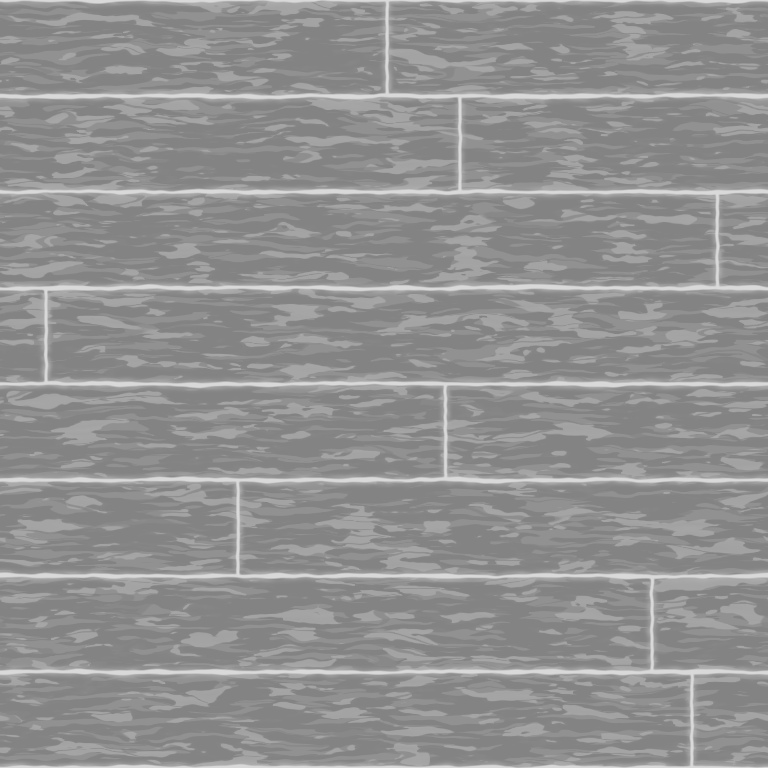
This texture map is drawn by a Shadertoy shader. Its source:

```glsl
// Grey wooden planks in eight staggered rows with streaky grain and pale, uneven seams.

const float ROWS = 8.0;
// Horizontal position of the joint in each row, from the bottom row up
const float JOINTS[8] = float[8](0.901, 0.849, 0.310, 0.580, 0.060, 0.934, 0.599, 0.504);

const float SEAM_HALF = 0.0027;    // half width of the long seams
const float JOINT_HALF = 0.0022;   // half width of the short joints
const float SEAM_WOBBLE = 0.0026;  // how far a seam strays from straight
const float HALO_RADIUS = 0.0045;  // soft glow beside a seam
const float CORNER_BLEND = 0.0025; // rounding where joints meet seams

const float LIGHT_CUT = 0.23;      // higher gives fewer pale streaks
const float MID_CUT = 0.13;        // higher gives fewer middle streaks

const float BASE_GREY = 0.512;
const float MID_GREY = 0.575;
const float LIGHT_GREY = 0.642;
const float HALO_GREY = 0.69;
const float SEAM_GREY = 0.85;

// Integer hash giving two values in -1..1
vec2 hashGradient(vec2 cell, float seed) {
    uvec3 v = uvec3(cell, seed) * 1664525u + 1013904223u;
    v.x += v.y * v.z; v.y += v.z * v.x; v.z += v.x * v.y;
    v ^= v >> 16u;
    v.x += v.y * v.z; v.y += v.z * v.x; v.z += v.x * v.y;
    return vec2(v.xy >> 8u) / 8388608.0 - 1.0;
}

// Gradient noise that repeats over the unit square
float tileNoise(vec2 uv, vec2 cells, float seed) {
    vec2 p = uv * cells;
    vec2 i = floor(p), f = p - i;
    vec2 s = f * f * f * (f * (f * 6.0 - 15.0) + 10.0);
    vec2 lo = mod(i, cells), hi = mod(i + 1.0, cells);
    float a = dot(hashGradient(lo, seed), f);
    float b = dot(hashGradient(vec2(hi.x, lo.y), seed), f - vec2(1, 0));
    float c = dot(hashGradient(vec2(lo.x, hi.y), seed), f - vec2(0, 1));
    float d = dot(hashGradient(hi, seed), f - 1.0);
    return 1.25 * mix(mix(a, b, s.x), mix(c, d, s.x), s.y);
}

// Antialiased step at zero
float edge(float v) {
    float w = max(0.7 * fwidth(v), 0.01);
    return smoothstep(-w, w, v);
}

float smoothMin(float a, float b, float k) {
    float h = max(k - abs(a - b), 0.0) / k;
    return min(a, b) - 0.25 * h * h * k;
}

// Layered grain of one plank row
float woodGrain(vec2 uv, float row) {
    float seed = 20.0 * row + 1.0;

    // Bend the fibres
    vec2 q = uv;
    q.y += 0.010 * tileNoise(uv, vec2(9, 24), seed);
    q.y += 0.003 * tileNoise(uv, vec2(42, 72), seed + 1.0);

    // Broad pale streaks with ragged ends
    float density = 0.3 * tileNoise(uv, vec2(5, 18), seed + 2.0);
    float broad = tileNoise(q, vec2(14, 68), seed + 3.0)
                + 0.55 * tileNoise(q, vec2(32, 144), seed + 4.0)
                + 0.18 * tileNoise(q, vec2(84, 220), seed + 5.0);
    float light = edge(broad + density - LIGHT_CUT);

    // Thin middle streaks
    float fine = tileNoise(q, vec2(9, 124), seed + 6.0)
               + 0.5 * tileNoise(q, vec2(26, 210), seed + 7.0);
    float mid = edge(fine + 0.7 * density - MID_CUT);

    // Dark fibres that split the pale streaks
    float fibre = abs(tileNoise(q, vec2(6, 58), seed + 8.0));
    float split = 1.0 - edge(fibre - 0.035);

    float shade = BASE_GREY + 0.018 * smoothstep(-0.1, 0.4, broad);
    shade = mix(shade, MID_GREY, 0.9 * mid);
    shade = mix(shade, LIGHT_GREY + 0.015 * fine, light);
    return mix(shade, BASE_GREY, 0.65 * split);
}

// Distance to the edge of the nearest seam or joint; the row is returned too
float seamDistance(vec2 uv, out float row) {
    // Long seams, displaced along their length
    float line = mod(floor(uv.y * ROWS + 0.5), ROWS);
    vec2 along = vec2(uv.x, (line + 0.3) / ROWS);
    float wobble = tileNoise(along, vec2(18, ROWS), 201.0)
                 + 0.5 * tileNoise(along, vec2(56, ROWS), 202.0);
    float y = (uv.y - SEAM_WOBBLE * wobble) * ROWS;
    row = mod(floor(y), ROWS);
    float width = 1.0 + 0.7 * tileNoise(along, vec2(30, ROWS), 203.0);
    float seam = abs(fract(y + 0.5) - 0.5) / ROWS - SEAM_HALF * width;

    // One joint per row
    float sway = 0.0018 * tileNoise(uv, vec2(1, 64), 204.0);
    float x = uv.x - JOINTS[int(row)] + sway;
    float joint = abs(fract(x + 0.5) - 0.5) - JOINT_HALF;
    return smoothMin(seam, joint, CORNER_BLEND);
}

void mainImage(out vec4 fragColor, in vec2 fragCoord) {
    vec2 uv = fragCoord / iResolution.xy;
    float row;
    float d = seamDistance(uv, row);
    float grey = woodGrain(uv, row);

    // Worn seam: faint uneven halo, then bright core
    float wear = 0.5 + 0.6 * tileNoise(uv, vec2(40, 96), 205.0);
    float reach = max(d, 0.0) / HALO_RADIUS;
    grey = mix(grey, HALO_GREY, clamp(wear, 0.15, 0.8) * exp(-reach * reach));
    float core = 1.0 - smoothstep(-0.0016, 0.0012, d + 0.0008 * (wear - 0.5));
    grey = mix(grey, SEAM_GREY, core);

    fragColor = vec4(vec3(grey), 1.0);
}
```
